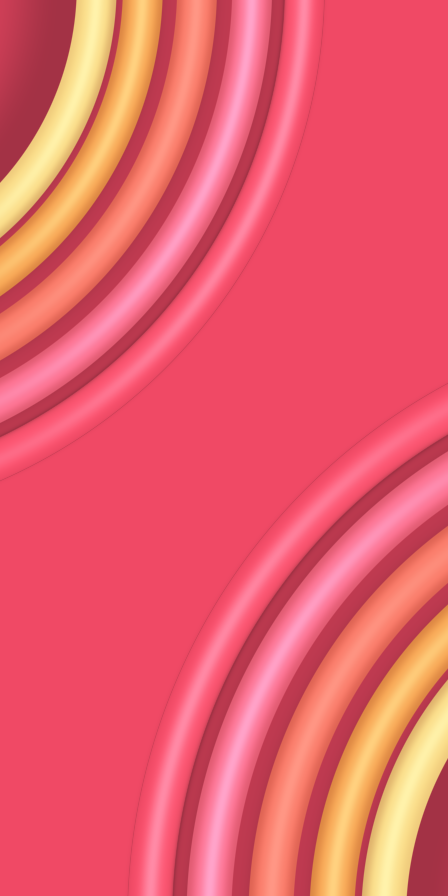
Reproduce this background procedurally as a Shadertoy shader.

```glsl
// Two fans of glossy concentric tubes in opposite corners of a rose field.
// Each fan is a set of rings measured by radius from a centre off canvas;
// a rounded profile and an angle-dependent highlight give the tubes volume.

const vec3 ROSE = vec3(0.941, 0.286, 0.396);
const float HALF_WIDTH = 0.0445;

// Tube middles and body colours, from the innermost ring outwards
const float RADII[5] = float[5](0.700, 0.803, 0.924, 1.047, 1.164);
const vec3 BODIES[5] = vec3[5](
    vec3(0.98, 0.86, 0.53), vec3(0.97, 0.65, 0.33), vec3(0.98, 0.48, 0.41),
    vec3(0.99, 0.44, 0.56), vec3(0.99, 0.33, 0.44));
const vec3 SHINES[5] = vec3[5](
    vec3(1.00, 0.95, 0.67), vec3(1.00, 0.82, 0.50), vec3(1.00, 0.59, 0.52),
    vec3(1.00, 0.64, 0.79), vec3(1.00, 0.54, 0.65));

// Soft dark floor seen between the tubes and inside the smallest one
vec3 shadedFloor(float r) {
    float depth = 0.13 + 0.19 * smoothstep(0.46, 0.62, r);
    depth = mix(depth, 0.20, smoothstep(0.66, 0.75, r));
    for (int i = 0; i < 5; i++) {
        float outside = r - RADII[i] - HALF_WIDTH;
        depth += 0.06 * exp(-abs(outside) / 0.012);
    }
    return ROSE * (1.0 - depth);
}

// Cross-section shading: t runs from -1 at the inner rim to 1 at the outer
vec3 tubeColor(int i, float t, float facing) {
    float outermost = float(i == 4);
    float rim = smoothstep(0.45, 1.0, abs(t));
    float darkness = rim * mix(0.15, 0.04, outermost);
    darkness *= t < 0.0 && i == 0 ? 0.4 : 1.0;
    vec3 color = BODIES[i] * (1.0 - darkness * vec3(0.7, 1.2, 1.3));
    float gloss = exp(-7.0 * t * t) * mix(0.4, 1.0, facing);
    color = mix(color, SHINES[i], gloss);
    return mix(color, ROSE, outermost * 0.75 * smoothstep(0.3, 1.0, t));
}

vec3 drawFan(vec3 color, vec2 p, float pixel) {
    float r = length(p);
    float facing = smoothstep(0.4, 1.0, abs(p.x) / r);
    float fanEdge = RADII[4] + HALF_WIDTH;
    color = mix(color, shadedFloor(r), 1.0 - smoothstep(-pixel, pixel, r - fanEdge));

    for (int i = 0; i < 5; i++) {
        float offset = r - RADII[i];
        float d = abs(offset) - HALF_WIDTH;
        float t = clamp(offset / HALF_WIDTH, -1.0, 1.0);
        float cover = 1.0 - smoothstep(-pixel, pixel, d);
        color = mix(color, tubeColor(i, t, facing), cover);
    }

    // Fine creases on both rims of the outermost tube
    float innerCrease = abs(r - RADII[4] + HALF_WIDTH);
    float outerCrease = abs(r - fanEdge);
    color *= 1.0 - 0.22 * exp(-innerCrease / 0.004);
    return color * (1.0 - 0.06 * exp(-outerCrease / 0.003));
}

void mainImage(out vec4 fragColor, in vec2 fragCoord) {
    vec2 p = fragCoord / iResolution.x;
    float top = iResolution.y / iResolution.x;
    float pixel = 0.8 / iResolution.x;

    // Upper-left fan, then the slightly larger lower-right one
    vec3 color = drawFan(ROSE, p - vec2(-0.484, top + 0.034), pixel);
    color = drawFan(color, (p - vec2(1.643, -0.052)) / 1.124, pixel / 1.124);
    fragColor = vec4(color, 1.0);
}
```
